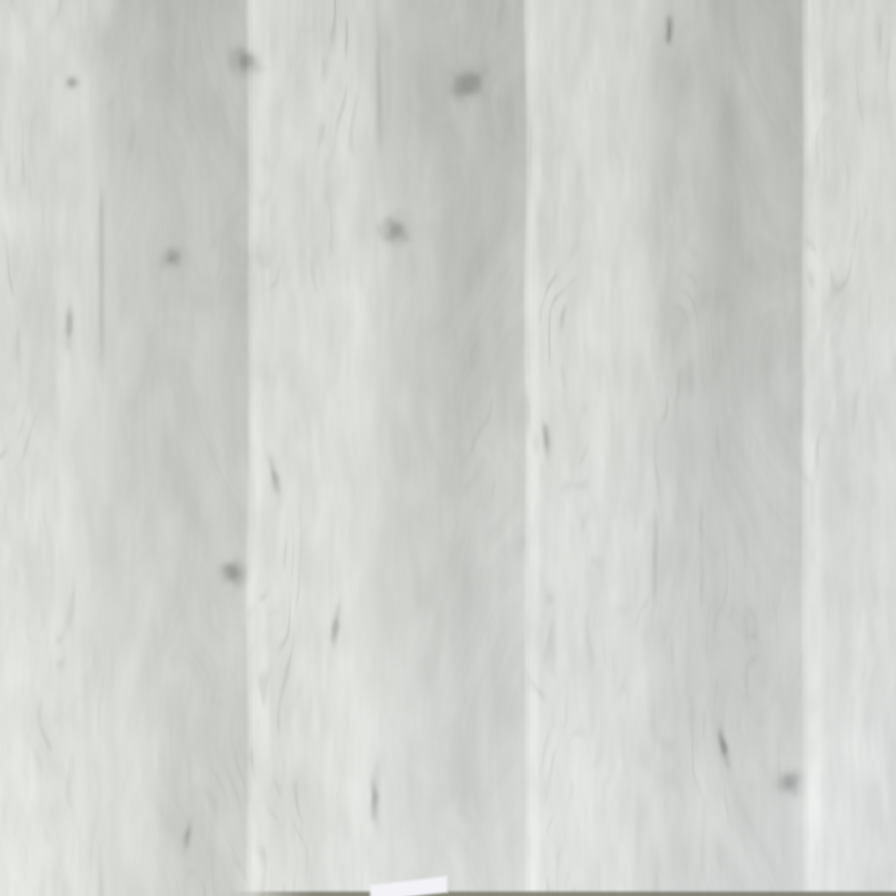
This texture is drawn by a WebGL 2 fragment shader. Its source:

```glsl
#version 300 es
precision highp float;
// Pale whitewashed wood: upright boards, alternately light and grey, that fade
// brighter toward the floor. Layered sines mottle the wash, stretched noise
// draws the fibres, and a jittered cell grid scatters soft knots.

uniform vec2 u_resolution;
out vec4 fragColor;

const float PAIR_WIDTH = 0.31;   // one light board plus one grey board
const float FIRST_EDGE = -0.03;

float hash(vec2 p) {
  vec3 q = fract(vec3(p.xyx) * 0.1031);
  q += dot(q, q.yzx + 33.33);
  return fract((q.x + q.y) * q.z);
}

// Smooth value noise in -1..1
float noise(vec2 p) {
  vec2 i = floor(p), f = fract(p);
  f = f * f * (3.0 - 2.0 * f);
  float low = mix(hash(i), hash(i + vec2(1, 0)), f.x);
  float high = mix(hash(i + vec2(0, 1)), hash(i + vec2(1, 1)), f.x);
  return 2.0 * mix(low, high, f.y) - 1.0;
}

// Cloudy blotches from rotated, self-warped sines
float mottle(vec2 p) {
  float sum = 0.0, weight = 0.5;
  for (int i = 0; i < 5; i++) {
    p += 0.7 * sin(p.yx * 1.3 + float(i) * 2.1);
    sum += weight * sin(p.x) * cos(p.y);
    p = mat2(0.8, 0.6, -0.6, 0.8) * p * 1.75;
    weight *= 0.7;
  }
  return sum;
}

// Greyness across one pair: a blurred left side, an inner step, a crisp right edge
float greyBoard(float f, float wander, float blur, float innerStep) {
  float rise = smoothstep(0.46 - blur, 0.46 + blur, f + wander);
  float inner = smoothstep(innerStep - 0.06, innerStep + 0.06, f + 0.5 * wander);
  float nextEdge = smoothstep(0.978, 1.0, f);
  return rise * (0.72 + 0.28 * inner) * (1.0 - nextEdge);
}

// Darkness of scattered knots: round smudges and narrow upright nicks
float knots(vec2 uv, vec2 grid, float chance) {
  vec2 home = floor(uv * grid);
  float dark = 0.0;
  for (int y = -1; y <= 1; y++) {
    for (int x = -1; x <= 1; x++) {
      vec2 cell = home + vec2(x, y);
      vec2 jitter = vec2(hash(cell + 17.0), hash(cell + 41.0));
      vec2 d = uv - (cell + 0.1 + 0.8 * jitter) / grid;
      float size = mix(0.006, 0.019, hash(cell + 73.0));
      float nick = step(0.5, hash(cell + 97.0));
      d.x += d.y * (jitter.x - 0.5) * 0.5;
      vec2 radius = mix(vec2(size), vec2(0.0045, 0.008 + size), nick);
      float r = length(d / radius) + 0.3 * noise(uv * 90.0);
      float present = step(hash(cell + 5.0), chance);
      dark += present * exp(-1.3 * r * r) * mix(0.5, 1.0, jitter.y);
    }
  }
  return dark;
}

// Fine broken fibres running upright, gently bent
float fibres(vec2 uv) {
  uv.x += 0.004 * noise(uv * vec2(9.0, 11.0));
  return 0.45 * noise(uv * vec2(70.0, 8.0)) + 0.35 * noise(uv * vec2(130.0, 20.0) + 31.0)
       + 0.3 * noise(uv * vec2(210.0, 42.0) + 67.0);
}

// Thin contour lines of a stretched field: curved grain, broken into short marks
float curvedGrain(vec2 uv) {
  float field = noise(uv * vec2(17.0, 5.0) + 13.0) + 0.25 * noise(uv * vec2(50.0, 20.0));
  float line = pow(0.5 + 0.5 * sin(field * 16.0 + uv.x * 190.0), 3.0);
  return line * smoothstep(-0.2, 0.8, noise(uv * vec2(75.0, 26.0) + 47.0));
}

float boxMask(vec2 p, vec2 halfSize, float soft) {
  vec2 d = abs(p) - halfSize;
  return 1.0 - smoothstep(-soft, soft, max(d.x, d.y));
}

void main() {
  vec2 uv = gl_FragCoord.xy / u_resolution;

  // Board layout
  float u = (uv.x - FIRST_EDGE) / PAIR_WIDTH + 0.006 * noise(vec2(uv.x * 5.0, uv.y * 6.0));
  float pair = floor(u), f = fract(u);
  float pairTone = hash(vec2(pair + 8.0, 3.0));
  float clouds = mottle(uv * vec2(24.0, 12.0) + 4.0);
  float wander = 0.05 * clouds + 0.03 * noise(uv * vec2(20.0, 16.0));
  float blur = mix(0.04, 0.12, hash(vec2(pair + 2.0, 9.0)));
  float grey = greyBoard(f, wander, blur, mix(0.6, 0.74, pairTone));

  // Board tone and broad upright strips
  float tone = 0.876 - 0.048 * uv.y;
  tone -= grey * (mix(0.042, 0.06, pairTone) + 0.058 * uv.y);
  tone += 0.017 * noise(vec2(uv.x * 21.0, uv.y * 1.6) + 5.0);
  tone += 0.008 * noise(vec2(uv.x * 48.0, uv.y * 2.5) + 15.0);

  // Wash, fibres and grain
  float patches = smoothstep(-0.4, 0.7, noise(uv * vec2(13.0, 4.0) + 23.0));
  tone += clouds * mix(0.014, 0.026, grey);
  tone += 0.012 * noise(uv * vec2(42.0, 24.0) + 83.0);
  tone += fibres(uv) * mix(0.032, 0.019, grey);
  tone -= 0.062 * curvedGrain(uv) * patches * mix(1.0, 0.4, grey);

  // Thin pale strip after each crisp edge, and a broken seam in places
  float width = mix(0.02, 0.065, hash(vec2(pair + 4.0, 6.0)));
  float strip = smoothstep(0.0, 0.012, f) - smoothstep(width, width + 0.025, f);
  tone += 0.03 * strip * (0.65 + 0.5 * noise(vec2(pair, uv.y * 9.0)));
  float seam = exp(-pow((f - 0.46) / 0.012, 2.0));
  tone -= 0.06 * seam * smoothstep(0.2, 0.8, noise(vec2(pair + 30.0, uv.y * 8.0)));
  tone -= 0.2 * knots(uv, vec2(6.0, 5.0), 0.55);

  // Faint green-grey tint, cooler toward the lower right
  float cool = uv.x * (1.0 - uv.y);
  vec3 colour = tone + mix(vec3(0.0, 0.007, -0.012), vec3(-0.004, 0.007, 0.002), cool);

  // Dark floor gap with a small white chip
  float gap = (1.0 - smoothstep(0.002, 0.008, uv.y)) * smoothstep(0.24, 0.36, uv.x);
  colour = mix(colour, vec3(0.47, 0.47, 0.42), 0.85 * gap);
  vec2 chip = uv - vec2(0.456, 0.008);
  chip.y -= 0.12 * chip.x;
  colour = mix(colour, vec3(0.95, 0.95, 0.97), boxMask(chip, vec2(0.043, 0.009), 0.003));

  fragColor = vec4(clamp(colour, 0.0, 1.0), 1.0);
}
```
